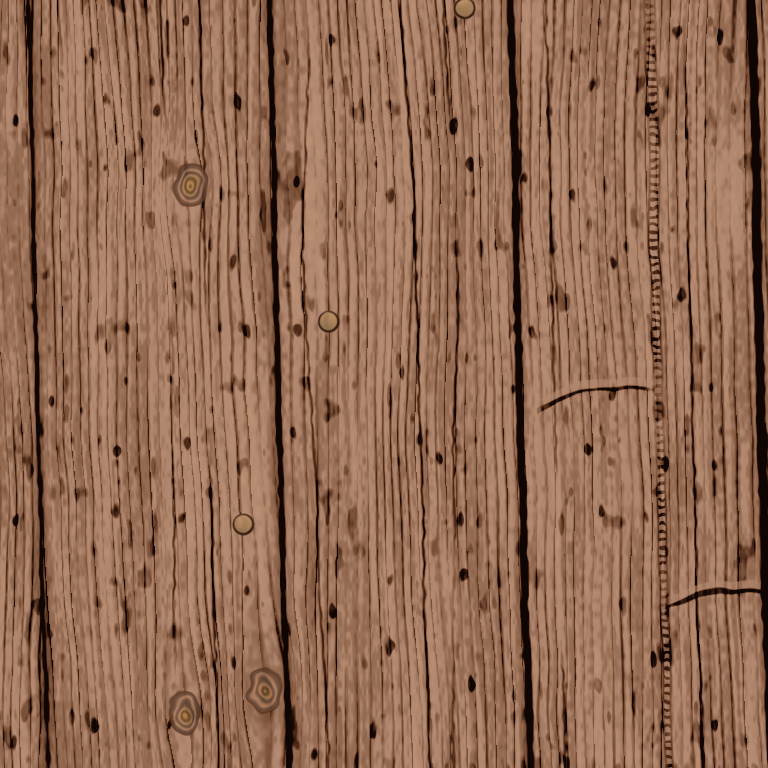
This texture is drawn by a three.js fragment shader. Its source:

```glsl
// Weathered brown planks: slightly leaning boards split by dark gaps, with ridged grain,
// cracks, a stitched seam, knots, nail heads and cross splits.
// Every part adds to or cuts one tone value, which a five-step colour ramp then paints.
varying vec2 vUv;

const vec3 SOOT = vec3(0.06, 0.02, 0.01);
const vec3 UMBER = vec3(0.30, 0.16, 0.09);
const vec3 BROWN = vec3(0.48, 0.32, 0.22);
const vec3 CLAY = vec3(0.58, 0.42, 0.32);
const vec3 TAN = vec3(0.69, 0.53, 0.43);
const vec3 NAIL = vec3(0.64, 0.49, 0.34);
const vec3 OCHRE = vec3(0.60, 0.42, 0.22);
const float BOARD_PITCH = 0.314;
const float FIRST_GAP = 0.062;
const float LEAN = 0.026;
const float GAP_HALF = 0.0028;
const float GAP_GROWTH = 0.0011;
const float RIDGES = 76.0;
const float CRACK_AT = 0.575;
const float STITCHES = 95.0;
const float NAIL_RADIUS = 0.0125;
const float KNOT_RADIUS = 0.022;
const float SOFT = 0.0015;

float hash(vec2 p) {
  return fract(sin(dot(p, vec2(127.1, 311.7))) * 43758.5453);
}

float noise(vec2 p) {
  vec2 i = floor(p), f = fract(p);
  f = f * f * (3.0 - 2.0 * f);
  return mix(mix(hash(i), hash(i + vec2(1.0, 0.0)), f.x),
             mix(hash(i + vec2(0.0, 1.0)), hash(i + vec2(1.0, 1.0)), f.x), f.y);
}

float stroke(float d, float halfWidth) {
  return 1.0 - smoothstep(halfWidth - SOFT, halfWidth + SOFT, abs(d));
}

// Scattered centres along a quadratic path
vec2 spot(vec2 start, vec2 stride, vec2 bend, float i) {
  return start + stride * i + bend * i * (i - 1.0);
}
vec2 knotAt(float i) { return spot(vec2(0.24, 0.07), vec2(0.105, 0.03), vec2(-0.101, 0.3135), i); }
vec2 nailAt(float i) { return spot(vec2(0.317, 0.318), vec2(0.111, 0.264), vec2(0.033, 0.072), i); }

vec3 ramp(float t) {
  vec3 c = mix(SOOT, UMBER, smoothstep(0.0, 0.25, t));
  c = mix(c, BROWN, smoothstep(0.25, 0.5, t));
  c = mix(c, CLAY, smoothstep(0.5, 0.75, t));
  return mix(c, TAN, smoothstep(0.75, 1.0, t)) * (1.0 + 0.25 * clamp(t - 1.0, 0.0, 0.4));
}

void main() {
  vec2 p = vUv;
  float rough = noise(p * vec2(160.0, 75.0));

  // Boards
  float s = (p.x + LEAN * p.y - FIRST_GAP + 0.003 * (noise(vec2(p.y * 9.0, 2.0)) - 0.5)) / BOARD_PITCH;
  float board = floor(s), across = fract(s);
  float gapDist = min(across, 1.0 - across) * BOARD_PITCH;
  float seamed = step(1.5, mod(board, 3.0));

  // Grain coordinate, pushed aside by knots
  float u = across * BOARD_PITCH + 1.37 * board;
  u += 0.026 * (noise(vec2(u * 9.0, p.y * 2.6)) - 0.5) + 0.004 * noise(vec2(u * 30.0, p.y * 14.0));
  for (int k = 0; k < 3; k++) {
    vec2 d = p - knotAt(float(k));
    u -= 0.75 * d.x * exp(-dot(d * d, vec2(700.0, 130.0)));
  }

  // Fibres and ridges
  float tone = 0.92 + 0.22 * (noise(vec2(u * 22.0, p.y * 3.0)) - 0.5);
  tone += 0.34 * (noise(vec2(u * 190.0, p.y * 8.0)) - 0.5);
  tone += 0.26 * (noise(vec2(u * 340.0, p.y * 110.0)) - 0.5) + 0.16 * (rough - 0.5);
  float c = u * RIDGES + 1.6 * noise(vec2(u * 16.0, p.y * 1.5));
  float r = fract(c);
  float wear = smoothstep(0.25, 0.75, noise(vec2(floor(c) * 7.31, p.y * 5.0)));
  float groove = 1.0 - smoothstep(0.02, 0.13 + 0.2 * rough, min(r, 1.0 - r));
  tone += 0.14 * (0.5 - r) - groove * (0.08 + 0.5 * wear);

  // Chips and pits
  tone -= 0.5 * smoothstep(0.74, 0.9, noise(vec2(u * 85.0, p.y * 28.0)) * 0.75 + 0.3 * rough);
  vec2 cell = floor(p * 11.0);
  vec2 pit = (cell + 0.2 + 0.6 * vec2(hash(cell), hash(cell + 31.0))) / 11.0;
  float pitDist = length((p - pit) * vec2(1.0, 0.5)) + 0.006 * (rough - 0.5);
  tone -= step(0.6, hash(cell + 7.0)) * stroke(pitDist, 0.004) * 0.75;

  // Long cracks
  for (int j = 0; j < 3; j++) {
    float n = float(j) + 5.0 * board;
    float at = fract(CRACK_AT + 0.57 * float(j)) + 0.09 * (noise(vec2(p.y * 3.0, n * 3.7)) - 0.5) * (1.0 - seamed);
    float gate = smoothstep(0.3, 0.55, noise(vec2(n * 9.1, p.y * 4.0)) + (j == 0 ? 0.25 : 0.0));
    tone -= 0.85 * gate * stroke((across - at) * BOARD_PITCH + 0.003 * (rough - 0.5), 0.0017) * (j == 0 ? 1.0 - seamed : 0.8);
  }

  // Stitched seam
  float seam = (across - CRACK_AT) * BOARD_PITCH + 0.003 * (noise(vec2(p.y * 25.0, 4.0)) - 0.5);
  float seamHalf = mix(0.0045, 0.007, p.y);
  float rung = 1.0 - smoothstep(0.12, 0.3, abs(fract(p.y * STITCHES + 0.5 * rough) - 0.5));
  float thread = max(rung * stroke(seam, seamHalf), 0.8 * stroke(abs(seam) - seamHalf, 0.0012));
  tone -= seamed * thread * (0.3 + 0.5 * noise(vec2(p.y * 18.0, 8.0)));

  // Cross splits with a raised lip
  for (int i = 0; i < 2; i++) {
    vec2 d = p - vec2(0.775, 0.492) - float(i) * vec2(0.165, -0.262);
    float reach = 1.0 - smoothstep(0.06, 0.082, abs(d.x));
    float bow = d.y - 0.16 * d.x + 2.5 * d.x * d.x - 0.008 * (noise(vec2(p.x * 45.0, 3.0)) - 0.5);
    tone = mix(tone, 1.0, 0.6 * reach * stroke(bow - 0.007, 0.006));
    tone -= 0.85 * reach * stroke(bow, 0.0015 + 0.003 * noise(vec2(p.x * 30.0, 9.0)));
  }

  // Gaps and their shaded rims
  float gapHalf = GAP_HALF + GAP_GROWTH * floor(s + 0.5) + 0.003 * (rough - 0.5);
  tone -= 0.3 * (1.0 - smoothstep(0.0, 0.016, gapDist));
  tone *= 1.0 - stroke(gapDist, gapHalf);
  vec3 color = ramp(tone);

  // Knots and nail heads
  for (int k = 0; k < 3; k++) {
    float d = length((p - knotAt(float(k))) * vec2(1.0, 0.85)) + 0.009 * (noise(p * 65.0) - 0.5);
    float ring = 0.75 + 0.25 * sin(d * 900.0) - 0.25 * rough;
    color = mix(color, mix(OCHRE, CLAY, smoothstep(0.004, 0.013, d)) * (ring + 0.25), 0.8 * stroke(d, KNOT_RADIUS));
    color = mix(color, UMBER, 0.7 * stroke(d - KNOT_RADIUS, 0.0015));
    vec2 q = p - nailAt(float(k));
    float nd = length(q) + 0.002 * (rough - 0.5);
    color = mix(color, UMBER * 0.7, stroke(length(q + vec2(0.0, 0.001)), NAIL_RADIUS + 0.0015));
    color = mix(color, NAIL * (0.92 + 0.2 * rough + 6.0 * q.y), stroke(nd, NAIL_RADIUS - 0.001));
  }
  gl_FragColor = vec4(color, 1.0);
}
```
